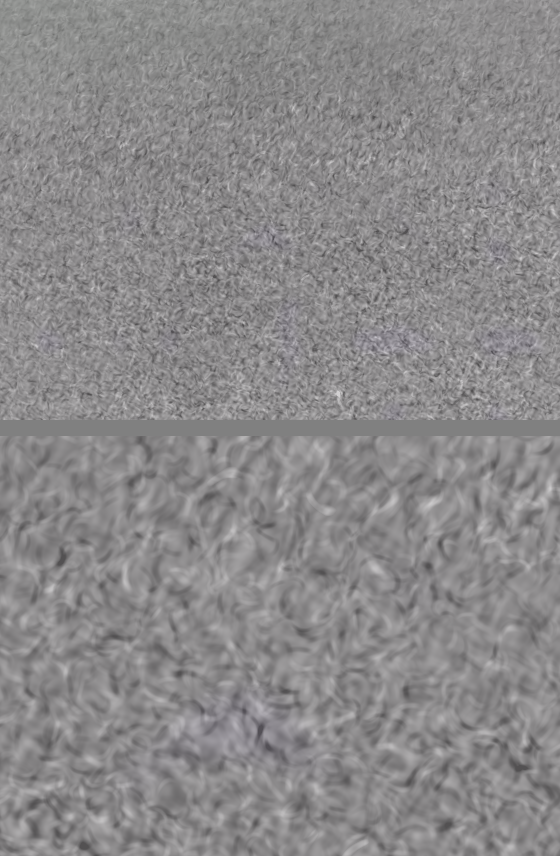
Top, the full canvas; bottom, a detail of the centre.
A Shadertoy shader for this texture:

```glsl
// Grey felt carpet: short matted fibres, softer and calmer towards the far edge.

vec2 hash2(vec2 p) {
    vec3 q = fract(p.xyx * vec3(0.1031, 0.1030, 0.0973));
    q += dot(q, q.yzx + 33.33);
    return fract((q.xx + q.yz) * q.zy);
}

mat2 turn(float a) {
    float c = cos(a), s = sin(a);
    return mat2(c, -s, s, c);
}

float cornerSlope(vec2 cell, vec2 offset) {
    float a = 6.2832 * hash2(cell + 211.0).x;
    return dot(vec2(cos(a), sin(a)), offset);
}

float gradientNoise(vec2 p) {
    vec2 i = floor(p), f = fract(p);
    vec2 u = f * f * f * (f * (f * 6.0 - 15.0) + 10.0);
    vec2 e = vec2(1.0, 0.0);
    return mix(mix(cornerSlope(i, f), cornerSlope(i + e, f - e), u.x),
               mix(cornerSlope(i + e.yx, f - e.yx), cornerSlope(i + 1.0, f - 1.0), u.x), u.y);
}

// Signed sum of short bent strands, one per grid cell
float strands(vec2 p, float lean, float spread, float seed) {
    vec2 cell = floor(p);
    float sum = 0.0;
    for (int y = -1; y <= 1; y++)
    for (int x = -1; x <= 1; x++) {
        vec2 id = cell + vec2(x, y);
        vec2 place = hash2(id + seed);
        vec2 kind = hash2(id + seed + 57.0);
        vec2 q = turn(lean + spread * (kind.x - 0.5)) * (p - id - place);
        q.y += (place.x - 0.5) * 1.6 * q.x * q.x;
        float body = 1.0 - smoothstep(0.04, 0.24, abs(q.y));
        float ends = 1.0 - smoothstep(0.25, 0.75, abs(q.x));
        sum += body * ends * (kind.y * 2.0 - 1.0);
    }
    return sum;
}

void mainImage(out vec4 fragColor, in vec2 fragCoord) {
    vec2 uv = fragCoord / iResolution.xy;
    vec2 p = fragCoord / iResolution.y;

    // Pile direction: combed upright in the middle band, tangled in front
    float ripple = gradientNoise(p * vec2(2.0, 7.0));
    float front = 1.0 - smoothstep(0.38, 0.62, uv.y + 0.1 * ripple);
    float far = smoothstep(0.6, 1.0, uv.y + 0.08 * ripple);
    float lean = 1.15 - 0.45 * far + 0.3 * gradientNoise(p * 5.0);
    float spread = mix(1.5, 4.5, front);

    // Matted base of stretched noise
    vec2 q = p + 0.007 * vec2(gradientNoise(p * 28.0), gradientNoise(p * 28.0 + 40.0));
    float combed = gradientNoise(turn(1.15) * q * vec2(62.0, 125.0));
    float crossed = gradientNoise(turn(-0.5) * q * vec2(75.0, 140.0) + 19.0);
    float clumps = gradientNoise(q * 42.0 + 7.0);
    float mat = 0.12 * combed + mix(0.05, 0.11, front) * crossed + 0.06 * clumps;

    // Loose fibres in three sizes
    float fibres = strands(q * 52.0, lean, spread, 3.0)
                 + strands(q * 68.0 + 0.4, lean, spread, 91.0)
                 + 0.8 * strands(q * 84.0 + 0.7, lean, 6.0, 173.0);

    // Rare bright lint
    float lint = max(strands(q * 30.0, lean, 6.0, 307.0) - 0.7, 0.0)
               * smoothstep(0.1, 0.45, gradientNoise(p * 9.0 + 3.0));

    // Softer pile at the far edge and along the left
    float contrast = mix(1.12, 0.62, far) * mix(0.8, 1.0, smoothstep(0.0, 0.35, uv.x));
    contrast *= 1.0 + 0.45 * gradientNoise(p * vec2(5.0, 11.0) + 13.0);
    float detail = contrast * (mat + 0.085 * fibres);
    detail *= detail < 0.0 ? 1.08 : 0.95;

    // Broad shading
    float shade = 0.535 + 0.03 * smoothstep(0.1, 0.7, length(uv - vec2(0.5, 0.55)));
    shade += 0.03 * gradientNoise(p * 3.0 + 5.0) + 0.025 * gradientNoise(p * vec2(6.0, 14.0));
    float grey = clamp(shade + detail + 0.4 * lint, 0.32, 0.82);

    // Faint tints: green far left, violet patches in front
    vec3 color = grey + vec3(0.004, -0.003, 0.001);
    color += vec3(-0.008, 0.006, -0.006) * far * (1.0 - uv.x);
    float violet = smoothstep(0.2, 0.5, gradientNoise(p * 8.0 + 31.0)) * front;
    color += vec3(0.002, -0.004, 0.02) * violet;
    fragColor = vec4(color, 1.0);
}
```
